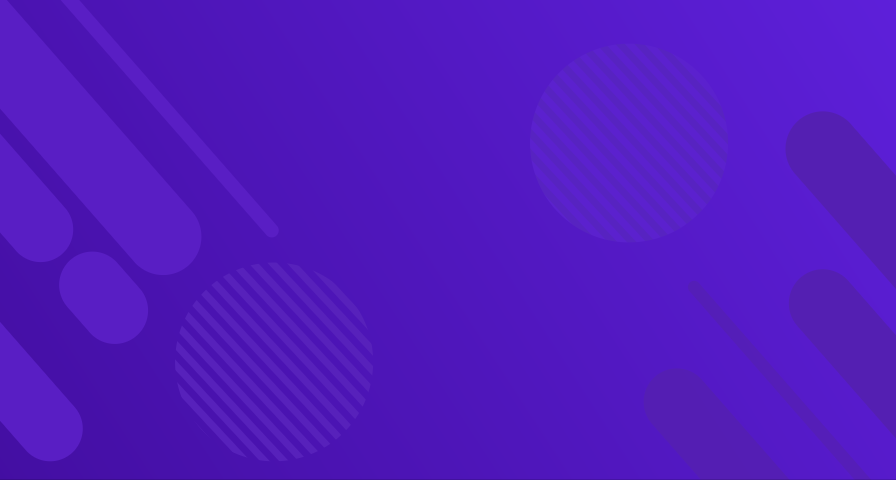
Give the GLSL for this background, as a Shadertoy shader.

```glsl
// Violet diagonal gradient with slanted rounded bars and two striped discs.

const float ASPECT = 1.873;                   // layout width, with height 1
const vec2  BAR_AXIS = vec2(0.660, -0.751);
const vec2  STRIPE_AXIS = vec2(0.682, -0.731);
const float FAR = 3.0;                        // bar length that leaves the canvas

const vec2 GRADIENT_DIR  = vec2(1.0, 0.65);
const vec3 DEEP_VIOLET   = vec3(0.264, 0.056, 0.636);
const vec3 BRIGHT_VIOLET = vec3(0.366, 0.124, 0.853);
const vec3 LIGHT_BAR     = vec3(0.350, 0.118, 0.768);
const vec3 DARK_BAR      = vec3(0.330, 0.122, 0.692);
const vec3 LEFT_STRIPE   = vec3(0.343, 0.131, 0.733);
const vec3 RIGHT_FILL    = vec3(0.356, 0.130, 0.808);
const vec3 RIGHT_STRIPE  = vec3(0.343, 0.136, 0.758);

const float DISC_RADIUS   = 0.207;
const float STRIPE_PERIOD = 0.0293;
const vec2  LEFT_DISC     = vec2(0.573, 0.246);
const vec2  RIGHT_DISC    = vec2(1.315, 0.702);
const float LEFT_PHASE    = 0.1965;           // offset of a stripe's middle
const float RIGHT_PHASE   = 0.0098;
const float BASE_LINE     = 0.002;            // dark rim along the bottom
const float BASE_SHADE    = 0.15;

// Rounded tip of each bar: centre x, centre y, radius
const vec3 LIGHT_TIPS[5] = vec3[5](
    vec3(0.341, 0.507, 0.0800),
    vec3(0.085, 0.522, 0.0680),
    vec3(0.240, 0.353, 0.0695),
    vec3(0.105, 0.107, 0.0680),
    vec3(0.568, 0.520, 0.0146));
const float LIGHT_LENGTHS[5] = float[5](FAR, FAR, 0.071, FAR, FAR);

const vec3 DARK_TIPS[4] = vec3[4](
    vec3(1.720, 0.690, 0.0780),
    vec3(1.720, 0.368, 0.0710),
    vec3(1.415, 0.163, 0.0695),
    vec3(1.451, 0.402, 0.0130));
const float DARK_OPACITY[4] = float[4](0.95, 0.95, 0.85, 0.70);

// Antialiased coverage of a signed distance
float coverage(float dist, float pixel) {
    return clamp(0.5 - dist / pixel, 0.0, 1.0);
}

// Capsule starting at tip.xy and running along dir
float barDistance(vec2 p, vec3 tip, vec2 dir, float len) {
    vec2 q = p - tip.xy;
    return length(q - dir * clamp(dot(q, dir), 0.0, len)) - tip.z;
}

float disc(vec2 p, vec2 centre, float pixel) {
    return coverage(length(p - centre) - DISC_RADIUS, pixel);
}

// Parallel stripes of equal width and gap, measured from a disc centre
float stripes(vec2 p, vec2 centre, float phase, float pixel) {
    float across = dot(p - centre, vec2(-STRIPE_AXIS.y, STRIPE_AXIS.x)) - phase;
    float cell = mod(across + 0.5 * STRIPE_PERIOD, STRIPE_PERIOD) - 0.5 * STRIPE_PERIOD;
    return coverage(abs(cell) - 0.25 * STRIPE_PERIOD, pixel);
}

void mainImage(out vec4 fragColor, in vec2 fragCoord) {
    vec2 p = fragCoord / iResolution.xy * vec2(ASPECT, 1.0);
    float pixel = 1.0 / iResolution.y;

    // Background gradient
    float slope = dot(p, GRADIENT_DIR) / dot(vec2(ASPECT, 1.0), GRADIENT_DIR);
    vec3 color = mix(DEEP_VIOLET, BRIGHT_VIOLET, slope);

    // Striped discs: open gaps on the left, filled gaps on the right
    float leftStripes = stripes(p, LEFT_DISC, LEFT_PHASE, pixel);
    color = mix(color, LEFT_STRIPE, leftStripes * disc(p, LEFT_DISC, pixel));
    float rightStripes = stripes(p, RIGHT_DISC, RIGHT_PHASE, pixel);
    vec3 rightColor = mix(RIGHT_FILL, RIGHT_STRIPE, rightStripes);
    color = mix(color, rightColor, disc(p, RIGHT_DISC, pixel));

    // Light bars reaching up and left
    for (int i = 0; i < 5; i++) {
        float dist = barDistance(p, LIGHT_TIPS[i], -BAR_AXIS, LIGHT_LENGTHS[i]);
        color = mix(color, LIGHT_BAR, coverage(dist, pixel));
    }

    // Dark bars reaching down and right
    for (int i = 0; i < 4; i++) {
        float dist = barDistance(p, DARK_TIPS[i], BAR_AXIS, FAR);
        color = mix(color, DARK_BAR, coverage(dist, pixel) * DARK_OPACITY[i]);
    }

    // Bottom rim
    color *= 1.0 - BASE_SHADE * coverage(p.y - BASE_LINE, pixel);

    fragColor = vec4(color, 1.0);
}
```
